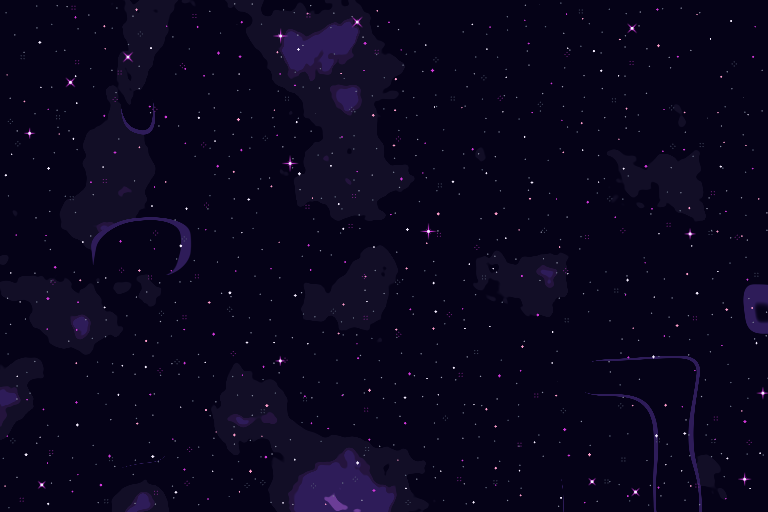
Reproduce this texture procedurally as a WebGL 1 fragment shader.

```glsl
precision highp float;
// Dark violet night sky: flat-toned nebula patches from thresholded fractal
// noise, hollow loops from contours of smooth noise, and hashed grid layers
// of specks, dots, dotted glyphs and magenta sparkles.

uniform vec2 u_resolution;

#define CLOUD_SCALE 4.6
#define CLOUD_LEVEL 0.675
#define CLUSTER_GAIN 0.24
#define LOOP_SCALE 7.5
#define LOOP_LEVEL 0.78
#define LOOP_WIDTH 0.024
#define SPECK_CELLS 25.0
#define DOT_CELLS 16.0
#define GLYPH_CELLS 12.0
#define SPARKLE_CELLS 5.0
#define SPARKLE_REACH 0.018

const vec3 SKY = vec3(0.02, 0.008, 0.092);
const vec3 HAZE = vec3(0.07, 0.055, 0.15);
const vec3 PLUM = vec3(0.14, 0.08, 0.24);
const vec3 VIOLET = vec3(0.18, 0.11, 0.35);
const vec3 ORCHID = vec3(0.42, 0.24, 0.59);
const vec3 MAGENTA = vec3(0.82, 0.22, 0.85);
const vec3 PINK = vec3(1.0, 0.62, 0.80);
const vec3 WHITE = vec3(0.96, 0.93, 1.0);
const vec3 STEEL = vec3(0.36, 0.40, 0.48);

vec3 hash3(vec2 p) {
  vec3 h = fract(p.xyx * vec3(0.1031, 0.1030, 0.0973));
  h += dot(h, h.yxz + 33.33);
  return fract((h.xxy + h.yzz) * h.zyx);
}

float noise(vec2 p) {
  vec2 i = floor(p), f = fract(p);
  f = f * f * f * (f * (f * 6.0 - 15.0) + 10.0);
  vec2 e = vec2(1.0, 0.0);
  return mix(mix(hash3(i).x, hash3(i + e).x, f.x),
             mix(hash3(i + e.yx).x, hash3(i + e.xx).x, f.x), f.y);
}

float fbm(vec2 p) {
  float sum = 0.0, amp = 0.516;
  for (int i = 0; i < 5; i++) {
    sum += amp * noise(p);
    p = mat2(1.6, 1.2, -1.2, 1.6) * p + 17.3;
    amp *= 0.5;
  }
  return sum;
}

// Soft step over about one pixel of a field
float above(float level, float value, float soft) {
  return smoothstep(level - soft, level + soft, value);
}

float cover(float dist, float px) {
  return clamp(0.5 - dist / px, 0.0, 1.0);
}

// Offset from the star of this grid cell, in canvas units; rnd is its hash
vec2 starOffset(vec2 p, float cells, float seed, out vec3 rnd) {
  vec2 q = p * cells, id = floor(q);
  rnd = hash3(id + seed);
  vec2 center = 0.15 + 0.7 * hash3(id + seed + 71.0).xy;
  return (fract(q) - center) / cells;
}

vec2 turn45(vec2 d) {
  return vec2(d.x + d.y, d.y - d.x) * 0.7071;
}

// Folds the four axis arms onto +x
vec2 foldArms(vec2 d) {
  d = abs(d);
  return vec2(max(d.x, d.y), min(d.x, d.y));
}

vec3 nebula(vec2 p, float px) {
  float soft = 1.6 * px;
  vec2 warp = vec2(noise(p * 6.0 + 3.0), noise(p * 6.0 + 41.0)) - 0.5;

  // Contour loops, present only in some regions, with hollow insides
  float hill = noise((p + 0.05 * warp) * LOOP_SCALE + 23.0);
  float gate = smoothstep(0.52, 0.72, noise(p * 3.2 + 57.0));
  float loop = above(0.0, LOOP_WIDTH * gate - abs(hill - LOOP_LEVEL), soft);
  float hollow = gate * above(LOOP_LEVEL, hill, 0.01);

  // Clouds gather in a column, thickest at the top and bottom edges
  float across = (p.x - 0.64) / 0.29;
  float cluster = exp(-across * across) * (0.5 + 0.5 * cos(6.2832 * p.y));
  float cloud = fbm((p + 0.04 * warp) * CLOUD_SCALE + 9.0);
  cloud += CLUSTER_GAIN * cluster - 0.14 * hollow;
  cloud -= 0.05 * smoothstep(0.8, 1.3, p.x);

  vec3 col = mix(SKY, HAZE, above(CLOUD_LEVEL, cloud, soft));
  col = mix(col, PLUM, above(CLOUD_LEVEL + 0.115, cloud, soft));
  col = mix(col, VIOLET, above(CLOUD_LEVEL + 0.135, cloud, soft));
  col = mix(col, VIOLET, loop * step(0.05, gate));
  return mix(col, ORCHID, above(CLOUD_LEVEL + 0.245, cloud, soft));
}

vec3 stars(vec3 col, vec2 p, float px) {
  vec3 rnd;
  // Faint specks, in loose groups
  vec2 d = starOffset(p, SPECK_CELLS, 11.0, rnd);
  float shown = step(rnd.x, 1.3 * noise(p * 9.0 + 5.0));
  col = mix(col, mix(STEEL, WHITE, 0.5 * rnd.y), shown * cover(length(d) - 0.0012, px));

  // Coloured dots
  d = abs(starOffset(p, DOT_CELLS, 131.0, rnd));
  vec3 tint = mix(mix(MAGENTA, PINK, step(0.4, rnd.y)), WHITE, step(0.65, rnd.y));
  float size = mix(0.0016, 0.0034, rnd.z * rnd.z);
  col = mix(col, tint, step(rnd.x, 0.8) * cover(d.x + d.y - size, px));

  // Four-dot glyphs, upright or diagonal
  d = starOffset(p, GLYPH_CELLS, 257.0, rnd);
  d = foldArms(rnd.z < 0.5 ? d : turn45(d));
  tint = mix(STEEL, MAGENTA * 0.75, step(0.55, rnd.y));
  col = mix(col, tint, 0.7 * step(rnd.x, 0.5) * cover(length(d - vec2(0.004, 0.0)) - 0.001, px));

  // Sparkles: tapered long arms, short cross arms, white core
  d = starOffset(p, SPARKLE_CELLS, 389.0, rnd);
  d = rnd.y < 0.7 ? d : turn45(d);
  float reach = SPARKLE_REACH * mix(0.55, 1.0, rnd.z);
  vec2 arm = foldArms(d), cross = foldArms(turn45(d));
  float taper = clamp(1.0 - arm.x / reach, 0.0, 1.0);
  float ray = taper * cover(arm.y - 0.0012, px);
  ray = max(ray, 0.7 * clamp(1.0 - cross.x / (0.45 * reach), 0.0, 1.0) * cover(cross.y - 0.001, px));
  shown = step(rnd.x, 0.36);
  col = mix(col, MAGENTA, shown * min(1.0, 1.4 * ray));
  return mix(col, WHITE, shown * cover(length(d) - 0.0028, px));
}

void main() {
  float px = 1.0 / u_resolution.y;
  vec2 p = gl_FragCoord.xy * px;
  gl_FragColor = vec4(stars(nebula(p, px), p, px), 1.0);
}
```
